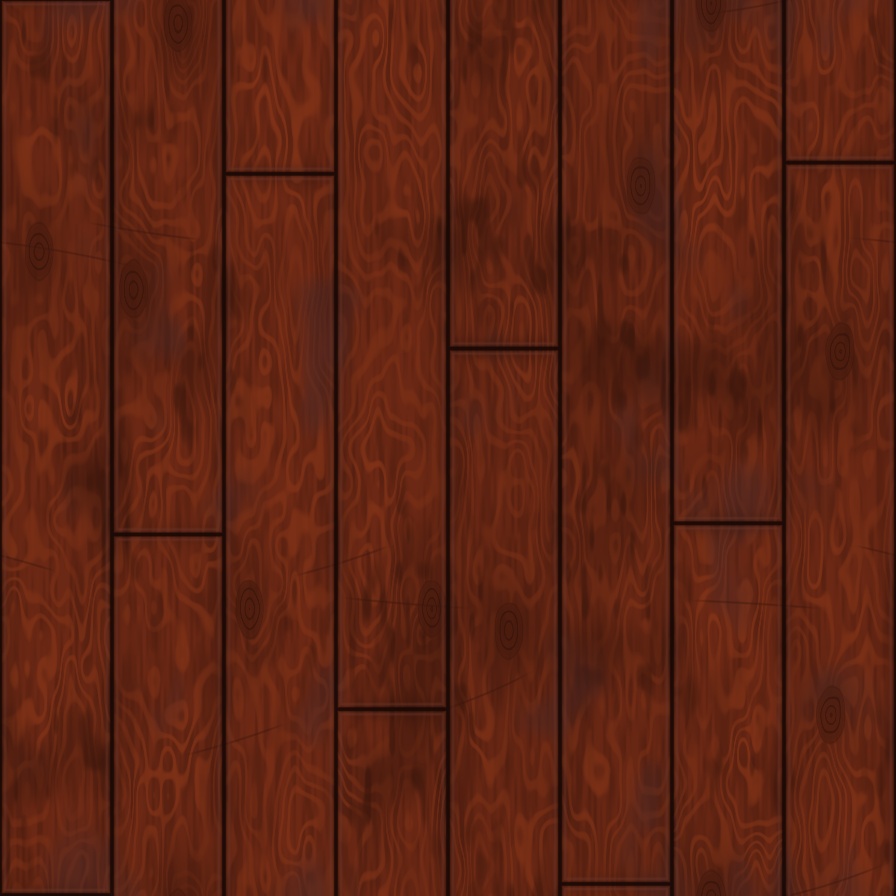
Write a WebGL 1 fragment shader that draws this texture.

```glsl
precision highp float;
uniform vec2 u_resolution;

const float PLANKS = 8.0;
const float JOINT_STEP = 0.4025;     // joint shift from one plank to the next
const float JOINT_START = 0.001;
const float SEAM_HALF_WIDTH = 0.0022;
const float BEVEL_OFFSET = 0.0056;
const float BEVEL_WIDTH = 0.0017;
const float EDGE_SHADE_WIDTH = 0.008;
const vec2 KNOT_RADIUS = vec2(0.016, 0.032);
const float KNOT_CHANCE = 0.55;
const int KNOTS_PER_PLANK = 2;
const int SCRATCHES = 9;
const float SCRATCH_WIDTH = 0.0011;

const vec3 WOOD_DEEP = vec3(0.355, 0.130, 0.066);
const vec3 WOOD_BASE = vec3(0.425, 0.158, 0.078);
const vec3 WOOD_LIGHT = vec3(0.510, 0.200, 0.090);
const vec3 STAIN = vec3(0.230, 0.085, 0.045);
const vec3 HAZE = vec3(0.300, 0.155, 0.145);
const vec3 BEVEL = vec3(0.430, 0.220, 0.180);
const vec3 SEAM = vec3(0.090, 0.030, 0.018);

float hash(vec2 p) {
  vec3 q = fract(p.xyx * 0.1031);
  q += dot(q, q.yzx + 33.33);
  return fract((q.x + q.y) * q.z);
}

// Value noise that repeats after a whole number of cells
float noise(vec2 p, vec2 period, float seed) {
  vec2 i = floor(p);
  vec2 f = fract(p);
  f = f * f * (3.0 - 2.0 * f);
  vec2 a = mod(i, period) + seed;
  vec2 b = mod(i + 1.0, period) + seed;
  return mix(mix(hash(a), hash(vec2(b.x, a.y)), f.x),
             mix(hash(vec2(a.x, b.y)), hash(b), f.x), f.y);
}

float cells(vec2 p, vec2 count, float seed) {
  return noise(p * count, count, seed);
}

float scratchMask(vec2 uv, float pixel) {
  float mask = 0.0;
  for (int i = 0; i < SCRATCHES; i++) {
    float id = float(i) + 3.0;
    vec2 center = vec2(hash(vec2(id, 5.0)), hash(vec2(id, 11.0)));
    float angle = 0.8 * (hash(vec2(id, 17.0)) - 0.5);
    float halfLength = mix(0.04, 0.13, hash(vec2(id, 23.0)));
    vec2 q = fract(uv - center + 0.5) - 0.5;
    vec2 dir = vec2(cos(angle), sin(angle));
    float along = dot(q, dir);
    float across = dot(q, vec2(-dir.y, dir.x));
    across += 1.6 * (hash(vec2(id, 29.0)) - 0.5) * along * along;
    float line = 1.0 - smoothstep(0.0, SCRATCH_WIDTH + pixel, abs(across));
    mask = max(mask, line * (1.0 - smoothstep(0.6, 1.0, abs(along) / halfLength)));
  }
  return mask;
}

void main() {
  vec2 uv = gl_FragCoord.xy / u_resolution;
  float pixel = 1.0 / min(u_resolution.x, u_resolution.y);

  // Plank layout: one full-length board per column, joints staggered
  float column = floor(uv.x * PLANKS);
  float joint = fract(column * JOINT_STEP + JOINT_START);
  vec2 local = vec2(fract(uv.x * PLANKS), fract(uv.y - joint));
  float seed = 37.0 * column + 13.0;

  // Knots bend the grain and darken the wood around them
  float knot = 0.0, knotRings = 0.0, halo = 0.0, bend = 0.0;
  for (int k = 0; k < KNOTS_PER_PLANK; k++) {
    vec2 id = vec2(seed, float(k) * 7.0 + 2.0);
    float present = step(hash(id + 1.0), KNOT_CHANCE);
    vec2 center = mix(vec2(0.12, 0.08), vec2(0.88, 0.92),
                      vec2(hash(id + 3.0), hash(id + 5.0)));
    vec2 q = (local - center) * vec2(1.0 / PLANKS, 1.0) / KNOT_RADIUS;
    float r = length(q) + 0.15 * (noise(q * 1.7 + 20.0, vec2(64.0), seed) - 0.5);
    float body = present * (1.0 - smoothstep(0.85, 1.1, r));
    knot = max(knot, body);
    knotRings += body * smoothstep(0.45, 1.0, cos(r * 19.0));
    halo += present * exp(-0.22 * r * r) * mix(0.15, 0.75, hash(id + 9.0));
    bend += present * exp(-0.35 * r * r);
  }

  // Grain: contour lines of stretched noise, over fine fibres
  float contour = 7.0 * cells(local, vec2(3.0, 7.0), seed)
                + 2.0 * cells(local, vec2(8.0, 24.0), seed + 5.0) + 2.0 * bend;
  float ring = 0.5 + 0.5 * sin(6.2832 * contour);
  float fibre = 0.6 * cells(local, vec2(38.0, 26.0), seed + 9.0)
              + 0.4 * cells(local, vec2(17.0, 11.0), seed + 15.0);
  float figure = mix(0.3, 0.9, cells(local, vec2(3.0, 11.0), seed + 21.0));
  vec3 color = mix(WOOD_DEEP, WOOD_BASE, smoothstep(0.15, 0.75, fibre));
  color = mix(color, WOOD_LIGHT, figure * smoothstep(0.45, 1.0, ring) * (1.0 - knot));
  color *= 0.96 + 0.08 * hash(vec2(seed, 4.0));

  // Stains, dark streaks and a cool worn haze
  float blotch = 0.65 * cells(uv, vec2(9.0, 7.0), 51.0) + 0.35 * cells(uv, vec2(24.0, 15.0), 63.0);
  float streak = smoothstep(0.62, 0.9, cells(local, vec2(14.0, 26.0), seed + 31.0));
  float worn = 0.7 * cells(uv, vec2(11.0, 9.0), 87.0) + 0.3 * cells(uv, vec2(40.0, 21.0), 95.0);
  color = mix(color, STAIN, 0.55 * smoothstep(0.55, 0.88, blotch));
  color = mix(color, STAIN, streak * smoothstep(0.35, 0.75, blotch) * 0.65);
  color = mix(color, HAZE, 0.55 * smoothstep(0.6, 0.88, worn));
  color = mix(color, STAIN, min(0.8, 0.75 * halo));
  color = mix(color, WOOD_DEEP * 0.78, 0.5 * knot);
  color = mix(color, STAIN * 0.75, 0.5 * min(knotRings, 1.0));
  color = mix(color, STAIN, 0.45 * scratchMask(uv, pixel));

  // Seams: soft shade, pale bevel, dark gap
  vec2 edge = min(local, 1.0 - local) * vec2(1.0 / PLANKS, 1.0);
  float d = min(edge.x, edge.y);
  float grime = mix(0.25, 0.75, cells(uv, vec2(16.0, 18.0), 111.0));
  color = mix(color, STAIN * 0.7, grime * exp(-d / EDGE_SHADE_WIDTH));
  float bevel = (d - BEVEL_OFFSET) / BEVEL_WIDTH;
  color = mix(color, BEVEL, 0.42 * exp(-bevel * bevel));
  float gap = 1.0 - smoothstep(SEAM_HALF_WIDTH - pixel, SEAM_HALF_WIDTH + pixel, d);
  color = mix(color, SEAM, 0.88 * gap);

  gl_FragColor = vec4(color, 1.0);
}
```
